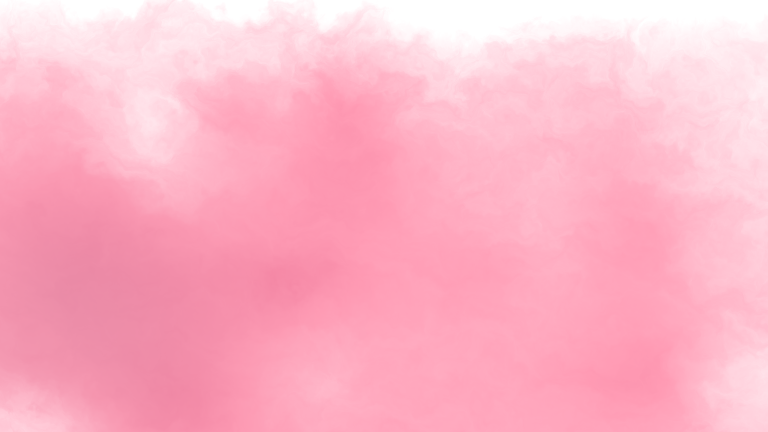
Give the GLSL for this background, as a WebGL 1 fragment shader.

```glsl
precision highp float;
// Soft pink watercolor wash fading into white paper along the top and right.
uniform vec2 u_resolution;

#define PAPER vec3(1.0, 1.0, 1.0)
#define PINK vec3(1.0, 0.608, 0.706)
#define DUSK vec3(0.89, 0.54, 0.645)
#define BODY_TONE 0.88
#define FADE_DEPTH 0.165
#define WARP 0.06
#define FRAY 0.028
#define WISP 0.15
#define GRAIN 0.085

vec2 hashGradient(vec2 cell) {
  vec2 q = fract(cell * vec2(0.1031, 0.1137));
  q += dot(q, q.yx + 33.33);
  float angle = 6.2832 * fract((q.x + q.y) * q.x * 7.31);
  return vec2(cos(angle), sin(angle));
}

float gradientNoise(vec2 p) {
  vec2 i = floor(p);
  vec2 f = p - i;
  vec2 u = f * f * f * (f * (f * 6.0 - 15.0) + 10.0);
  vec2 e = vec2(0.0, 1.0);
  float low = mix(dot(hashGradient(i), f),
                  dot(hashGradient(i + e.yx), f - e.yx), u.x);
  float high = mix(dot(hashGradient(i + e), f - e),
                   dot(hashGradient(i + 1.0), f - 1.0), u.x);
  return mix(low, high, u.y);
}

float fbm(vec2 p) {
  float sum = 0.0;
  float gain = 0.6;
  for (int i = 0; i < 5; i++) {
    sum += gain * gradientNoise(p);
    p = mat2(1.6, 1.2, -1.2, 1.6) * p + 17.3;
    gain *= 0.55;
  }
  return sum;
}

// Soft elliptical pool of pigment
float pool(vec2 p, vec2 center, vec2 radius) {
  vec2 d = (p - center) / radius;
  return exp(-dot(d, d));
}

// Bumps along the upper paper edge
float bump(float x, float center, float width) {
  float d = (x - center) / width;
  return exp(-d * d);
}

float pigment(vec2 p, float wisps) {
  // Body of the wash below an uneven top edge
  float edge = 0.004 + 0.022 * smoothstep(0.75, 0.95, p.x)
             + 0.055 * bump(p.x, 1.06, 0.15) + 0.045 * bump(p.x, 1.58, 0.15);
  float depth = max(1.0 - p.y - edge + wisps * 0.06, 0.0);
  float tone = BODY_TONE * (1.0 - exp(-depth / FADE_DEPTH));

  // Dense pools
  float dense = 0.29 * pool(p, vec2(0.18, 0.43), vec2(0.22, 0.26))
    + 0.30 * pool(p, vec2(0.39, 0.06), vec2(0.20, 0.16))
    + 0.17 * pool(p, vec2(0.46, 0.33), vec2(0.20, 0.15))
    + 0.20 * pool(p, vec2(0.53, 0.745), vec2(0.08, 0.09))
    + 0.30 * pool(p, vec2(0.80, 0.80), vec2(0.11, 0.14))
    + 0.21 * pool(p, vec2(0.79, 0.58), vec2(0.21, 0.18))
    + 0.22 * pool(p, vec2(0.69, 0.34), vec2(0.15, 0.09))
    + 0.10 * pool(p, vec2(1.09, 0.36), vec2(0.18, 0.11))
    + 0.14 * pool(p, vec2(1.48, 0.47), vec2(0.12, 0.18))
    + 0.17 * pool(p, vec2(1.46, 0.14), vec2(0.18, 0.12));

  // Thinned, lifted areas
  float thin = 0.38 * pool(p, vec2(0.34, 0.68), vec2(0.14, 0.13))
    + 0.20 * pool(p, vec2(0.30, 0.89), vec2(0.24, 0.09))
    + 0.10 * pool(p, vec2(1.26, 0.50), vec2(0.10, 0.27))
    + 0.40 * pool(p, vec2(1.80, 0.65), vec2(0.23, 0.42))
    + 0.50 * pool(p, vec2(1.77, 0.08), vec2(0.14, 0.14))
    + 0.40 * pool(p, vec2(0.06, 0.0), vec2(0.24, 0.10))
    + 0.14 * pool(p, vec2(0.72, 0.10), vec2(0.12, 0.09));

  return tone + (dense - thin) * smoothstep(0.0, 0.2, depth);
}

void main() {
  vec2 p = gl_FragCoord.xy / u_resolution * vec2(16.0 / 9.0, 1.0);

  // Cloudy distortion, frayed borders and brushed streaks
  vec2 warp = vec2(fbm(p * 5.0 + 3.1), fbm(p * 5.0 + 41.7));
  vec2 fray = vec2(fbm(p * 17.0 + warp * 2.0 + 7.9), fbm(p * 17.0 + 63.4));
  float wisps = fbm(p * vec2(7.0, 11.0) + warp * 2.0 + fray * 0.5 + 11.0);
  vec2 brushed = mat2(0.97, 0.24, -0.24, 0.97) * p;
  float grain = fbm(brushed * vec2(9.0, 24.0) + warp * 2.0 + fray);

  float tone = pigment(p + WARP * warp + FRAY * fray, wisps);
  float pale = smoothstep(0.0, 0.2, tone) * (1.0 - smoothstep(0.5, 1.0, tone));
  float wet = smoothstep(0.0, 0.2, tone);
  tone += wet * (WISP * wisps * (0.3 + pale) + GRAIN * grain * (0.6 + 0.6 * pale));
  tone = clamp(tone, 0.0, 1.3);

  // Pigment over paper, muted toward the lower left
  vec3 color = mix(PAPER, PINK, tone);
  float muted = pool(p, vec2(0.1, 0.25), vec2(0.42, 0.32));
  color = mix(color, DUSK, 0.55 * muted * smoothstep(0.5, 1.1, tone));
  color.r -= 0.16 * max(tone - 1.0, 0.0);
  gl_FragColor = vec4(clamp(color, 0.0, 1.0), 1.0);
}
```
